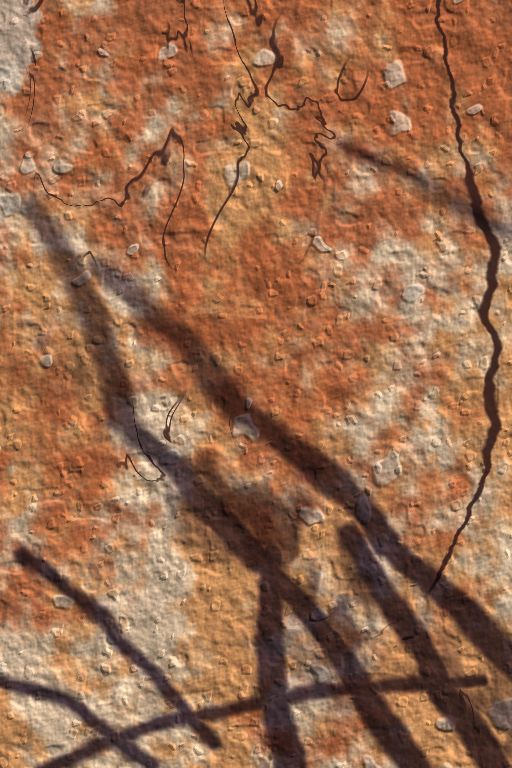
This texture is drawn by a Shadertoy shader. Its source:

```glsl
// Weathered ochre rock in low sun: noise-mixed mineral colours, embossed grain,
// pebbles and jagged cracks, crossed by soft branch shadows.
// Units: canvas height is 1, the origin is at the lower left.

float hash(vec2 p) {
    vec3 q = fract(vec3(p.xyx) * 0.1031);
    q += dot(q, q.yzx + 33.33);
    return fract((q.x + q.y) * q.z);
}

float noise(vec2 p) {
    vec2 i = floor(p), f = fract(p);
    f = f * f * (3.0 - 2.0 * f);
    return mix(mix(hash(i), hash(i + vec2(1, 0)), f.x),
               mix(hash(i + vec2(0, 1)), hash(i + vec2(1, 1)), f.x), f.y);
}

float fbm(vec2 p) {
    float sum = 0.0, amp = 0.5;
    for (int i = 0; i < 5; i++) {
        sum += amp * noise(p);
        p = mat2(1.6, 1.2, -1.2, 1.6) * p + 7.3;
        amp *= 0.5;
    }
    return sum;
}

// Scattered rounded stones: 1 on a stone, 0 on bare rock
float pebbles(vec2 p, float scale, float share) {
    vec2 q = p * scale + 0.35 * vec2(noise(p * scale * 3.0), noise(p * scale * 3.0 + 19.0));
    float stone = 0.0;
    for (int j = -1; j <= 1; j++)
    for (int i = -1; i <= 1; i++) {
        vec2 cell = floor(q) + vec2(i, j);
        vec2 centre = cell + vec2(hash(cell + 3.1), hash(cell + 8.7));
        float radius = mix(0.12, 0.36, hash(cell + 5.3));
        float here = step(hash(cell + 41.0), share);
        stone = max(stone, here * (1.0 - smoothstep(radius * 0.7, radius, length(q - centre))));
    }
    return stone;
}

// Crack darkness: one long fissure on the right, short splits higher up
float cracks(vec2 p) {
    float jag = 0.035 * (fbm(p * vec2(8, 22)) - 0.48);
    float path = 0.57 + 0.07 * smoothstep(0.0, 0.4, 1.0 - p.y)
               - 0.085 * (1.0 - smoothstep(0.2, 0.42, p.y)) + jag;
    float body = smoothstep(0.34, 0.44, p.y) * (1.0 - smoothstep(0.76, 0.79, p.y));
    float width = mix(0.0026, 0.0075, body) * (0.6 + 0.8 * noise(p * 45.0));
    float fissure = (1.0 - smoothstep(width * 0.5, width + 0.0015, abs(p.x - path)))
                  * smoothstep(0.21, 0.25, p.y);
    float ridge = abs(fbm(p * vec2(13, 5.5) + 2.0 * noise(p * 9.0)) - 0.48);
    float region = smoothstep(0.48, 0.64, noise(p * vec2(11, 7) + 31.0) + 0.5 * (p.y - 0.72));
    float splits = (1.0 - smoothstep(0.005, 0.019, ridge)) * region;
    return max(fissure, 0.9 * splits);
}

float surfaceHeight(vec2 p) {
    float pits = smoothstep(0.68, 0.86, noise(p * 42.0 + 11.0));
    return fbm(p * 34.0) + 0.35 * fbm(p * 120.0) - 0.22 * pits
         + 0.16 * pebbles(p, 48.0, 0.35) + 0.22 * pebbles(p + 4.0, 17.0, 0.14);
}

// Branch shadows: bowed, tapered segments (start.xy, end.xy), stout ones first
float branchShadow(vec2 p) {
    const vec4 branches[12] = vec4[12](
        vec4(0.04, 0.73, 0.16, 0.46), vec4(0.16, 0.46, 0.34, 0.27),
        vec4(0.13, 0.65, 0.31, 0.47), vec4(0.31, 0.47, 0.50, 0.29),
        vec4(0.50, 0.29, 0.69, 0.12), vec4(0.34, 0.27, 0.55, -0.02),
        vec4(0.36, 0.28, 0.38, -0.02), vec4(0.45, 0.30, 0.65, 0.0),
        vec4(0.03, 0.28, 0.28, 0.03), vec4(0.0, 0.12, 0.20, 0.0),
        vec4(0.06, 0.0, 0.63, 0.115), vec4(0.45, 0.81, 0.69, 0.68));
    vec2 q = p + 0.024 * (vec2(fbm(p * 13.0), fbm(p * 13.0 + 40.0)) - 0.48);
    float shade = 0.0;
    for (int i = 0; i < 12; i++) {
        vec2 a = branches[i].xy, along = branches[i].zw - a;
        float h = clamp(dot(q - a, along) / dot(along, along), 0.0, 1.0);
        float bow = (hash(vec2(i, 6)) - 0.5) * 0.5 * h * (1.0 - h);
        vec2 spine = a + along * h + bow * vec2(-along.y, along.x);
        float width = i < 8 ? mix(0.015, 0.021, h) : 0.0095;
        float blur = mix(0.006, 0.012, smoothstep(0.2, 0.7, p.y));
        float d = length(q - spine);
        shade = max(shade, 1.0 - smoothstep(width - blur, width + blur, d));
    }
    // Broken leaf shade gathered around the diagonal
    float offAxis = (p.x + p.y - 0.66) / 0.13;
    float leaves = smoothstep(0.47, 0.60, fbm(p * vec2(12, 9) + 5.0)) * exp(-offAxis * offAxis);
    shade = max(shade, 0.75 * leaves * (1.0 - smoothstep(0.42, 0.62, p.y)));
    return shade * mix(0.97, 0.7, smoothstep(0.25, 0.65, p.y));
}

void mainImage(out vec4 fragColor, in vec2 fragCoord) {
    vec2 p = fragCoord / iResolution.y;

    // Mineral colours: tan ground, chalky streaks, rust towards the top
    float chalk = 0.6 * fbm(p * vec2(10, 4) + 3.0) + 0.4 * fbm(p * 38.0 + 9.0);
    chalk = smoothstep(0.44, 0.62, chalk + 0.10 * (0.32 - p.x));
    float rust = 0.65 * fbm(p * vec2(9, 5) + 17.0) + 0.35 * fbm(p * 30.0);
    rust = smoothstep(0.42, 0.60, rust + 0.22 * (p.y - 0.58));
    vec3 rock = mix(vec3(0.72, 0.51, 0.33), vec3(0.76, 0.66, 0.55), chalk);
    rock = mix(rock, vec3(0.61, 0.33, 0.20), 0.88 * rust);

    // Grey stones and the lichen patch in the upper left corner
    float patchEdge = length((p - vec2(0.01, 0.95)) * vec2(1.0, 0.8)) + 0.05 * (fbm(p * 25.0) - 0.48);
    float grey = max(0.8 * pebbles(p + 4.0, 17.0, 0.14), 1.0 - smoothstep(0.048, 0.056, patchEdge));
    rock = mix(rock, vec3(0.69, 0.64, 0.58), 0.8 * grey);

    // Emboss the grain with sun from the upper right
    float relief = surfaceHeight(p) - surfaceHeight(p + vec2(0.0024, 0.0030));
    rock *= clamp(1.0 + 1.9 * relief, 0.4, 1.35);
    rock *= 0.84 + 0.34 * fbm(p * 75.0 + 23.0);

    // Rust-stained crack rims, dark cracks, then the bluish shade
    float crack = cracks(p);
    rock = mix(rock, vec3(0.20, 0.11, 0.10), 0.9 * crack);
    rock *= mix(vec3(1.0), vec3(0.31, 0.27, 0.37), branchShadow(p));
    fragColor = vec4(clamp(rock, 0.0, 1.0), 1.0);
}
```
